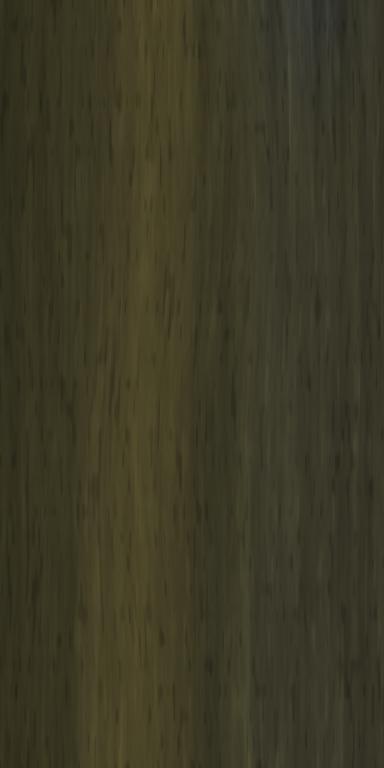
Give the GLSL for this texture, as a Shadertoy shader.

```glsl
const vec3 DARK_OLIVE = vec3(0.213, 0.202, 0.127);
const vec3 WARM_OLIVE = vec3(0.300, 0.275, 0.160);
const vec3 COOL_GREY = vec3(0.234, 0.230, 0.172);
const vec3 BLUE_STAIN = vec3(0.200, 0.210, 0.205);
const float BAND_CENTER = 0.39;
const float BAND_WIDTH_TOP = 0.11;
const float BAND_WIDTH_BOTTOM = 0.17;
const float STREAK_CONTRAST = 0.18;
const float FIBRE_CONTRAST = 0.23;
const float PORE_DEPTH = 0.16;
const float FLECK_LIGHT = 0.15;

float hash(vec2 p) {
    vec3 q = fract(vec3(p.xyx) * 0.1031);
    q += dot(q, q.yzx + 33.33);
    return fract((q.x + q.y) * q.z);
}

float noise(vec2 p) {
    vec2 i = floor(p), f = fract(p);
    f = f * f * (3.0 - 2.0 * f);
    return mix(mix(hash(i), hash(i + vec2(1, 0)), f.x),
               mix(hash(i + vec2(0, 1)), hash(i + vec2(1, 1)), f.x), f.y);
}

// Noise stretched along the grain, centred on zero
float grain(vec2 p, float across, float along, float seed) {
    return noise(p * vec2(across, along) + seed) - 0.5;
}

float bell(float x, float width) {
    return exp(-x * x / (width * width));
}

void mainImage(out vec4 fragColor, in vec2 fragCoord) {
    // The board is one unit wide and two units tall
    vec2 p = fragCoord / iResolution.xy * vec2(1.0, 2.0);
    float height = p.y * 0.5;

    // Gentle sway of the fibres
    vec2 g = p;
    g.x += 0.030 * grain(p, 3.0, 1.3, 7.0) + 0.006 * grain(p, 14.0, 4.0, 19.0);

    // Broad zones: warm band, cool right side, bluish top corner
    float width = mix(BAND_WIDTH_BOTTOM, BAND_WIDTH_TOP, height);
    float band = bell(g.x - BAND_CENTER + 0.05 * (1.0 - height), width);
    band *= 0.80 + 0.25 * smoothstep(0.75, 1.0, height);
    band += 0.40 * grain(g, 11.0, 0.5, 31.0);
    float cool = smoothstep(0.42, 0.72, g.x);
    float stain = bell(p.x - 0.82, 0.13) * smoothstep(0.78, 1.0, height);

    vec3 color = mix(DARK_OLIVE, COOL_GREY, 0.75 * cool);
    color = mix(color, WARM_OLIVE, clamp(band, 0.0, 1.1));
    color = mix(color, BLUE_STAIN, 0.6 * stain);

    // Long streaks, stronger on the cool side
    float streak = grain(g, 28.0, 0.9, 43.0) + 0.8 * grain(g, 57.0, 1.5, 61.0);
    float tone = 1.0 + STREAK_CONTRAST * streak * mix(0.6, 1.1, cool);

    // Fine fibres
    float fibre = 0.5 * grain(g, 100.0, 4.5, 83.0)
                + 0.4 * grain(g, 150.0, 11.0, 101.0)
                + 0.25 * grain(g, 190.0, 36.0, 127.0);
    tone += FIBRE_CONTRAST * fibre;

    // Short dark pores and pale flecks
    float pore = smoothstep(0.18, 0.45, grain(g, 125.0, 15.0, 149.0));
    float fleck = smoothstep(0.22, 0.48, grain(g, 95.0, 6.0, 173.0));
    tone += FLECK_LIGHT * fleck * mix(0.6, 1.0, cool) - PORE_DEPTH * pore;

    // Slight darkening towards the side edges
    tone *= 1.0 - 0.08 * smoothstep(0.38, 0.5, abs(p.x - 0.5));

    fragColor = vec4(color * tone, 1.0);
}
```
